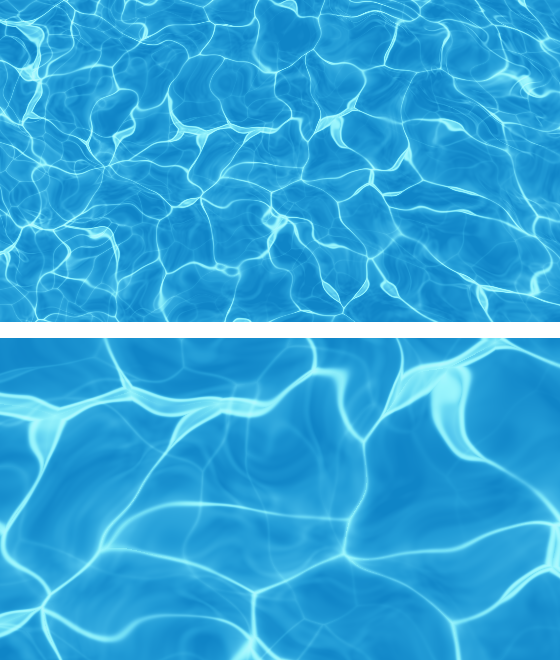
Top, the full canvas; bottom, a detail of the centre.
A WebGL 2 fragment shader for this texture:

```glsl
#version 300 es
precision highp float;
// Sunlit pool water: a net of bright caustic lines over rippled blue.
// Warped Voronoi borders form the lines, which fade and swell into ribbons;
// gradient noise adds curled veils, a finer net and glints near two sides.

#define NET_SCALE 6.0
#define FINE_SCALE 9.5
#define WARP 0.095
#define LINE_WIDTH 0.0029
#define RIBBON_WIDTH 0.015
#define HALO_WIDTH 0.015
#define HALO_GAIN 0.27
#define FINE_GAIN 0.50
#define VEIL_GAIN 0.17
#define GLINT_GAIN 0.42
#define WATER_LEVEL 0.03
#define STREAM_DIR vec2(0.78, -0.62)

uniform vec2 u_resolution;
out vec4 fragColor;

vec2 hash2(vec2 p) {
  vec3 q = fract(vec3(p.xyx) * vec3(0.1031, 0.1030, 0.0973));
  q += dot(q, q.yzx + 33.33);
  return fract((q.xx + q.yz) * q.zy);
}

float gradientDot(vec2 cell, vec2 offset) {
  float a = 6.2832 * hash2(cell + 57.0).x;
  return dot(vec2(cos(a), sin(a)), offset);
}

float noise(vec2 p) {
  vec2 i = floor(p), f = p - i;
  vec2 u = f * f * f * (f * (f * 6.0 - 15.0) + 10.0);
  vec2 e = vec2(1.0, 0.0);
  return 1.4 * mix(
    mix(gradientDot(i, f), gradientDot(i + e, f - e), u.x),
    mix(gradientDot(i + e.yx, f - e.yx), gradientDot(i + 1.0, f - 1.0), u.x), u.y);
}

vec2 noise2(vec2 p) {
  return vec2(noise(p), noise(p + vec2(31.7, 74.3)));
}

// x: distance to nearest border, y: to the second nearest, z: cell random
vec3 cellBorders(vec2 p) {
  vec2 base = floor(p), f = p - base, nearCell, nearVec;
  float best = 64.0;
  for (int j = -1; j <= 1; j++)
  for (int i = -1; i <= 1; i++) {
    vec2 c = vec2(i, j);
    vec2 r = c + hash2(base + c) - f;
    if (dot(r, r) < best) { best = dot(r, r); nearCell = c; nearVec = r; }
  }
  vec2 d = vec2(8.0);
  for (int j = -2; j <= 2; j++)
  for (int i = -2; i <= 2; i++) {
    if (i == 0 && j == 0) continue;
    vec2 c = nearCell + vec2(i, j);
    vec2 r = c + hash2(base + c) - f;
    float e = dot(0.5 * (nearVec + r), normalize(r - nearVec));
    d = e < d.x ? vec2(e, d.x) : vec2(d.x, min(d.y, e));
  }
  return vec3(d, hash2(base + nearCell + 19.0).x);
}

// Light of one caustic net; ribbons open where the swell is high
float causticNet(vec2 q, float scale, float swell, float width) {
  vec3 b = cellBorders(q * scale + 20.0);
  float d = b.x / scale, corner = b.y / scale;
  float ribbon = RIBBON_WIDTH * smoothstep(0.25, 0.75, swell);
  float rim = (d - ribbon) / width;
  float fill = 0.40 * smoothstep(0.0, 0.006, ribbon)
             * (1.0 - smoothstep(ribbon - width, ribbon + width, d));
  float strength = mix(0.26, 0.78, smoothstep(-0.45, 0.40, swell));
  float halo = HALO_GAIN * exp(-d / (HALO_WIDTH * mix(0.35, 1.8, b.z)));
  float knot = 0.45 * exp(-corner / 0.007);
  return strength * exp(-rim * rim) + fill + halo + knot;
}

// Curled bands along the zero lines of noise
float ridge(vec2 p, float halfWidth) {
  return 1.0 - smoothstep(0.0, halfWidth, abs(noise(p)));
}

float glints(vec2 p) {
  return ridge(p, 0.16) * smoothstep(-0.1, 0.4, noise(p * 0.6 + 9.0));
}

vec3 waterRamp(float light) {
  vec3 tones[7] = vec3[7](
    vec3(0.06, 0.52, 0.78), vec3(0.13, 0.61, 0.84), vec3(0.21, 0.68, 0.88),
    vec3(0.32, 0.77, 0.93), vec3(0.44, 0.87, 0.96), vec3(0.60, 0.96, 0.99),
    vec3(0.86, 1.0, 1.0));
  vec3 c = tones[0];
  for (int i = 1; i < 7; i++) c = mix(c, tones[i], clamp(light * 5.0 - float(i - 1), 0.0, 1.0));
  return c;
}

void main() {
  vec2 p = gl_FragCoord.xy / u_resolution.y;
  float width = max(LINE_WIDTH, 0.8 / u_resolution.y);
  float leftSide = 1.0 - smoothstep(0.15, 0.85, p.x);
  float farCorner = smoothstep(1.7, 2.4, p.x + p.y);

  // Stretch cells along the stream on the right, then bend the net
  vec2 q = p - STREAM_DIR * dot(p - vec2(1.3, 0.5), STREAM_DIR) * 0.42 * smoothstep(0.7, 1.6, p.x);
  q.y += 0.12 * p.y * p.y;
  vec2 bend = WARP * noise2(q * 3.6) + 0.32 * WARP * noise2(q * 11.0 + 5.0);
  float swell = noise(p * 6.0 + 3.0) + 0.35 * noise(p * 14.0);

  // Soft veils and wisps in the open water
  vec2 v = p + 1.5 * bend;
  float patches = smoothstep(-0.30, 0.45, noise(p * 2.9 + 40.0));
  float light = WATER_LEVEL + 0.09 * noise(v * 4.0) + 0.08 * noise(v * 12.0 + 8.0)
              + 0.08 * noise(v * vec2(22.0, 40.0)) + 0.05 * noise(v * 60.0);
  light += VEIL_GAIN * ridge(v * 6.5 + 14.0, 0.24) * smoothstep(-0.3, 0.3, noise(p * 7.0 + 70.0));
  light += 0.7 * VEIL_GAIN * ridge(v * 13.0 + 50.0, 0.18) * patches;
  light += causticNet(q + bend, NET_SCALE, swell, width);

  // Fainter second net, strongest on the left
  float fine = causticNet(q + 1.3 * bend.yx + 7.3, FINE_SCALE, swell - 0.25, width);
  light += FINE_GAIN * fine * mix(0.10 + 0.45 * patches, 1.0, max(leftSide, 0.6 * farCorner));

  // Surface glints
  vec2 s = vec2(dot(v, STREAM_DIR), dot(v, vec2(-STREAM_DIR.y, STREAM_DIR.x)));
  light += GLINT_GAIN * (farCorner * glints(s * vec2(9.0, 30.0) + 60.0)
         + 0.6 * leftSide * glints(v * vec2(9.0, 22.0) + 30.0));

  // Roll off the highlights
  float over = max(light - 0.7, 0.0);
  light = min(light, 0.7) + 0.42 * (1.0 - exp(-over / 0.42));
  fragColor = vec4(waterRamp(max(light, 0.0)), 1.0);
}
```
